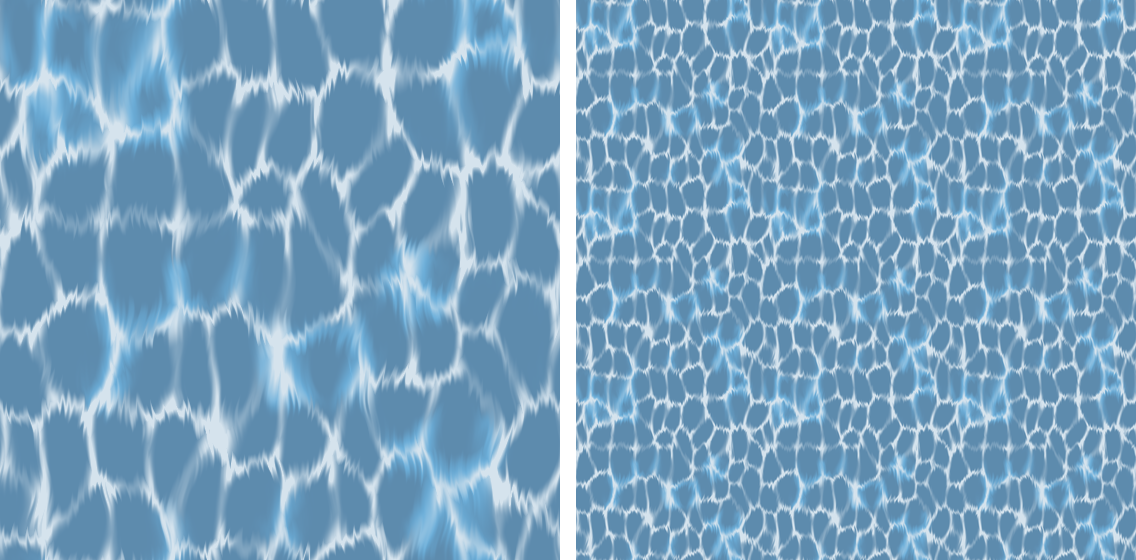
Left: one tile. Right: repeated 3 by 3.
Write a three.js fragment shader that draws this pattern.

```glsl
// Sunlit water: a tall, irregular web of pale light over calm blue, with
// brighter knots and cyan glints. Wrapped cellular noise forms the web;
// fine vertical hair noise displaces it into feathered brush strokes.
varying vec2 vUv;

const float TAU = 6.2831853;

vec2 hash2(vec2 p) {
  vec2 q = vec2(dot(p, vec2(127.1, 311.7)), dot(p, vec2(269.5, 183.3)));
  return fract(sin(q) * 43758.545);
}

// Value noise that repeats after a whole number of cells.
float wrapNoise(vec2 uv, vec2 cells) {
  vec2 p = uv * cells;
  vec2 i = floor(p);
  vec2 f = fract(p);
  f = f * f * (3.0 - 2.0 * f);
  float a = hash2(mod(i, cells)).x;
  float b = hash2(mod(i + vec2(1.0, 0.0), cells)).x;
  float c = hash2(mod(i + vec2(0.0, 1.0), cells)).x;
  float d = hash2(mod(i + vec2(1.0, 1.0), cells)).x;
  return mix(mix(a, b, f.x), mix(c, d, f.x), f.y);
}

// Distances to the three nearest seeds, sorted.
vec3 nearestSeeds(vec2 uv, vec2 cells) {
  vec2 p = uv * cells;
  vec2 home = floor(p);
  vec3 near = vec3(9.0);
  for (int y = -2; y <= 2; y++) {
    for (int x = -2; x <= 2; x++) {
      vec2 cell = home + vec2(float(x), float(y));
      vec2 seed = cell + 0.06 + 0.88 * hash2(mod(cell, cells) + 3.0);
      float d = length((seed - p) * vec2(1.0, 0.85));
      if (d < near.x) near = vec3(d, near.xy);
      else if (d < near.y) near = vec3(near.x, d, near.y);
      else if (d < near.z) near.z = d;
    }
  }
  return near;
}

void main() {
  // Gently bent hairs, coarse and fine.
  vec2 bent = vUv;
  bent.x += 0.006 * sin(TAU * (4.0 * vUv.y + 3.0 * vUv.x))
          + 0.003 * sin(TAU * (9.0 * vUv.y - 5.0 * vUv.x));
  float fine = wrapNoise(bent, vec2(230.0, 18.0));
  float coarse = wrapNoise(bent, vec2(90.0, 13.0));
  float hair = 0.6 * fine + 0.4 * coarse;

  // Layered sines sway the web; hairs fray it mostly up and down.
  vec2 p = vUv;
  p.x += 0.010 * sin(TAU * (3.0 * vUv.y + 2.0 * vUv.x) + 1.0);
  p.y += 0.012 * sin(TAU * (4.0 * vUv.x - 2.0 * vUv.y));
  p += (hair - 0.5) * vec2(0.007, 0.042);

  vec3 near = nearestSeeds(p, vec2(10.0, 7.0));
  float edge = near.y - near.x;
  float strand = 1.0 - smoothstep(0.0, 0.25, edge);
  float knot = 1.0 - smoothstep(0.05, 0.52, near.z - near.x);

  // Slow variation makes some strands faint and others strong.
  float strength = 0.7 + 0.6 * wrapNoise(p, vec2(11.0, 8.0));
  float light = strand * (0.30 + 0.85 * knot) * strength;
  light = clamp(light * (0.72 + 0.56 * hair), 0.0, 1.0);

  // Cyan glints hang beside some of the strands.
  float patches = smoothstep(0.52, 0.78, wrapNoise(p + 0.37, vec2(9.0, 7.0)));
  float glint = patches * (1.0 - smoothstep(0.12, 0.55, edge));
  glint *= 0.75 + 0.5 * hair;

  vec3 water = vec3(0.365, 0.545, 0.680);
  vec3 cyan = vec3(0.420, 0.685, 0.855);
  vec3 foam = vec3(0.835, 0.890, 0.930);
  vec3 color = mix(water, cyan, clamp(glint, 0.0, 1.0));
  color = mix(color, foam, light);
  gl_FragColor = vec4(color, 1.0);
}
```
